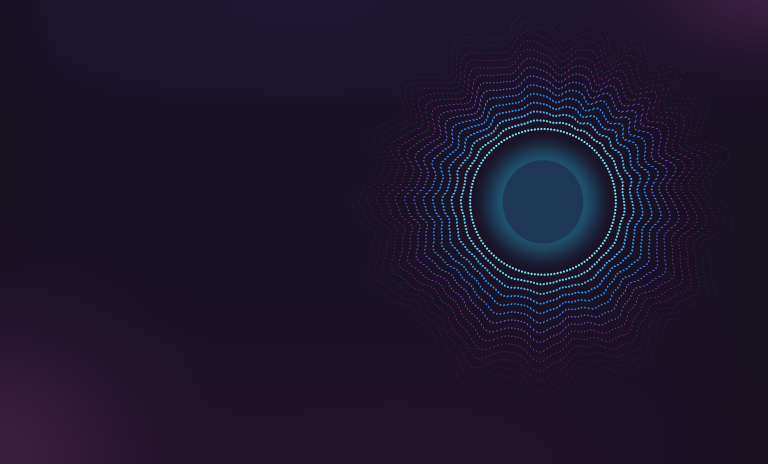
Reproduce this background procedurally as a Shadertoy shader.

```glsl
// Dotted sound-wave rings around a glowing blue disc on a dark violet backdrop.
// Every ring shares one angular wave profile, scaled up with distance; each ring
// is cut into evenly spaced dots whose colour runs from cyan to faint magenta.

const float TAU = 6.2831853;
const int RINGS = 14;

float bump(float x, float centre, float width) {
    float t = (x - centre) / width;
    return exp(-0.5 * t * t);
}

// Signed wave height around the circle; the phase is warped for uneven lobes.
float waveProfile(float angle) {
    float a = mod(angle, TAU);
    float warp = 0.35 * (1.0 - cos(a)) - 0.35 * bump(a, 1.88, 0.49)
               + 0.17 * bump(a, 5.18, 0.26);
    float lobes = 0.65 * cos(16.0 * (a + warp));
    float swell = 0.22 * cos(a - 4.5) + 0.16 * cos(5.0 * a + 0.4);
    float ripple = 0.13 * sin(37.0 * a + 2.0 * sin(3.0 * a));
    return lobes + swell + ripple - 0.8 * bump(a, 0.98, 0.11);
}

vec3 ringColour(float t) {
    vec3 cyan = vec3(0.46, 0.88, 0.94);
    vec3 blue = vec3(0.17, 0.54, 0.90);
    vec3 violet = vec3(0.42, 0.32, 0.76);
    vec3 magenta = vec3(0.64, 0.17, 0.52);
    vec3 c = mix(cyan, blue, smoothstep(0.0, 0.28, t));
    c = mix(c, violet, smoothstep(0.32, 0.50, t));
    return mix(c, magenta, smoothstep(0.48, 0.66, t));
}

vec3 backdrop(vec2 p, float aspect) {
    vec3 c = vec3(0.100, 0.070, 0.145);
    // Blue-violet haze at the top, warm haze along the bottom
    c += vec3(0.018, 0.022, 0.065) * bump(p.x, 0.65, 0.42) * smoothstep(0.68, 1.0, p.y);
    c += vec3(0.030, 0.000, 0.012) * bump(p.x, 0.85, 0.5) * smoothstep(0.45, 0.0, p.y);
    // Purple corner lights
    float topRight = length((p - vec2(aspect, 1.03)) * vec2(0.75, 1.3));
    float lowLeft = length((p - vec2(-0.02, 0.02)) * vec2(0.9, 1.0));
    c += vec3(0.13, 0.045, 0.12) * bump(topRight, 0.0, 0.13);
    c += vec3(0.13, 0.045, 0.11) * bump(lowLeft, 0.0, 0.18);
    // Darker side edges
    float edge = bump(p.x, 0.0, 0.06) * smoothstep(0.3, 0.6, p.y)
               + bump(p.x, aspect, 0.12) * smoothstep(0.9, 0.6, p.y);
    return c - vec3(0.010, 0.005, 0.025) * edge;
}

void mainImage(out vec4 fragColor, in vec2 fragCoord) {
    vec2 p = fragCoord / iResolution.y;
    float aspect = iResolution.x / iResolution.y;
    float pixel = 1.0 / iResolution.y;
    vec3 colour = backdrop(p, aspect);

    // Polar coordinates, with the angle starting at the left
    vec2 d = p - vec2(0.707 * aspect, 0.565);
    float radius = length(d);
    float angle = mod(atan(d.y, -d.x), TAU);

    // Halo and flat disc
    float halo = pow(smoothstep(0.160, 0.080, radius), 1.25);
    colour = mix(colour, vec3(0.12, 0.33, 0.45), halo);
    float disc = length(d * vec2(1.02, 0.985)) - 0.0885;
    colour = mix(colour, vec3(0.12, 0.22, 0.34), clamp(0.5 - disc / pixel, 0.0, 1.0));

    // Dotted rings
    float wave = waveProfile(angle);
    float slope = (waveProfile(angle + 0.004) - waveProfile(angle - 0.004)) / 0.008;
    for (int i = 0; i < RINGS; i++) {
        float t = float(i) / float(RINGS - 1);
        float base = 0.157 + 0.233 * t;
        float amplitude = 0.036 * t;
        float ring = base + amplitude * wave;
        float tilt = amplitude * slope / ring;
        float across = abs(radius - ring) / sqrt(1.0 + tilt * tilt);

        float count = floor(TAU * base / 0.0070);
        float along = abs(fract(angle / TAU * count) - 0.5) * TAU * ring / count;
        float dotSize = mix(0.0023, 0.0009, smoothstep(0.0, 0.9, t));
        float cover = clamp((dotSize - length(vec2(across, along))) / pixel + 0.5, 0.0, 1.0);
        float fade = mix(1.0, 0.28, smoothstep(0.45, 1.0, t));
        colour = mix(colour, ringColour(t), cover * fade);
    }

    fragColor = vec4(colour, 1.0);
}
```
